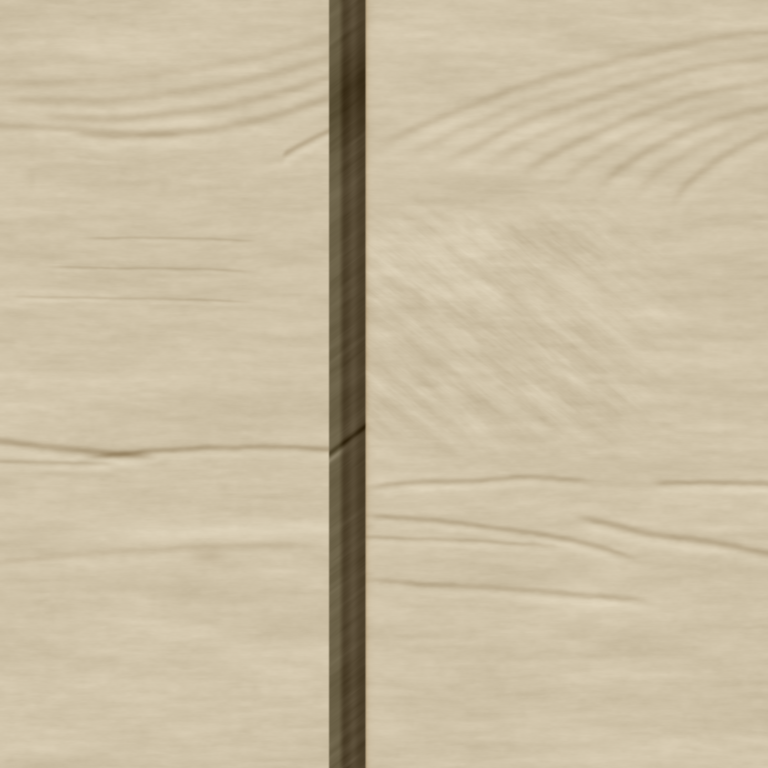
This texture is drawn by a Shadertoy shader. Its source:

```glsl
float hash(vec2 p) {
    vec3 q = fract(p.xyx * vec3(0.1031, 0.1030, 0.0973));
    q += dot(q, q.yzx + 33.33);
    return fract((q.x + q.y) * q.z);
}

float noise(vec2 p) {
    vec2 cell = floor(p), f = fract(p);
    f = f * f * (3.0 - 2.0 * f);
    return mix(mix(hash(cell), hash(cell + vec2(1, 0)), f.x),
               mix(hash(cell + vec2(0, 1)), hash(cell + vec2(1, 1)), f.x), f.y);
}

// Noise centred on zero, summed over octaves
float fbm(vec2 p) {
    float sum = 0.0, gain = 0.5;
    for (int i = 0; i < 4; i++) {
        sum += gain * (noise(p) - 0.5);
        p = p * 2.03 + 17.3;
        gain *= 0.55;
    }
    return sum;
}

// Bowed grain line from a to b: dark core with a pale lower lip
float grainLine(vec2 p, vec2 a, vec2 b, float bow, float width) {
    float t = (p.x - a.x) / (b.x - a.x);
    float s = clamp(t, 0.0, 1.0);
    float slope = (b.y - a.y + 4.0 * bow * (1.0 - 2.0 * s)) / (b.x - a.x);
    float d = (p.y - mix(a.y, b.y, s) - 4.0 * bow * s * (1.0 - s)) / sqrt(1.0 + slope * slope);
    float ends = smoothstep(0.0, 0.12, t) * smoothstep(1.0, 0.88, t);
    float core = exp(-d * d / (width * width));
    float lip = exp(-pow((d + 2.4 * width) / (1.4 * width), 2.0));
    return ends * (core - 0.35 * lip);
}

// Darkness of the broad and fine grain
float woodGrain(vec2 p, float side) {
    vec2 q = p + vec2(side * 7.0, 0.012 * fbm(p * vec2(5, 9) + side * 31.0));
    float g = 0.75 * fbm(q * vec2(5, 34));
    g += 0.55 * fbm(q * vec2(16, 110) + 5.0);
    g += 0.35 * fbm(q * vec2(75, 130) + 9.0);
    return g;
}

float leftLines(vec2 p) {
    p.y += 0.005 * fbm(p * vec2(14, 6));
    // Long wavy split
    float d = 1.3 * grainLine(p, vec2(-0.08, 0.436), vec2(0.21, 0.404), -0.002, 0.005);
    d += 1.2 * grainLine(p, vec2(0.10, 0.402), vec2(0.47, 0.412), 0.010, 0.004);
    d += 0.7 * grainLine(p, vec2(-0.05, 0.400), vec2(0.16, 0.396), 0.0, 0.003);
    // Curl near the upper joint
    for (int i = 0; i < 4; i++) {
        float k = float(i);
        d += (0.75 - 0.12 * k) * grainLine(p, vec2(0.08 - 0.05 * k, 0.828 + 0.022 * k),
                                           vec2(0.46, 0.885 + 0.025 * k), -0.025, 0.006);
    }
    d += 1.1 * grainLine(p, vec2(0.365, 0.797), vec2(0.445, 0.836), 0.001, 0.004);
    d += 0.6 * grainLine(p, vec2(-0.08, 0.835), vec2(0.25, 0.822), 0.004, 0.005);
    // Hairlines and a soft knot
    for (int i = 0; i < 3; i++) {
        float k = float(i);
        d += 0.5 * grainLine(p, vec2(0.05 * k, 0.615 + 0.038 * k),
                             vec2(0.34, 0.606 + 0.04 * k), 0.001, 0.002);
    }
    d += 0.7 * exp(-dot((p - vec2(0.27, 0.276)) * vec2(45, 100), (p - vec2(0.27, 0.276)) * vec2(45, 100)));
    d += 0.5 * grainLine(p, vec2(-0.05, 0.262), vec2(0.42, 0.290), 0.008, 0.005);
    d -= 0.5 * exp(-pow((p.y - 0.308 - 0.02 * (p.x - 0.2)) / 0.010, 2.0)) * smoothstep(0.05, 0.25, p.x);
    return d;
}

float rightLines(vec2 p) {
    p.y += 0.008 * fbm(p * vec2(13, 10) + 3.0);
    float d = 0.0;
    // Arched grain, rising to the right
    for (int i = 0; i < 9; i++) {
        float k = float(i) * 0.5;
        float weight = i % 2 == 0 ? 0.65 : 0.35;
        d += weight * grainLine(p, vec2(0.47 + 0.10 * k, 0.800 - 0.016 * k),
                                vec2(1.08, 0.965 - 0.034 * k), 0.034, 0.006);
    }
    // Split grain in the lower half
    d += 0.9 * grainLine(p, vec2(0.47, 0.365), vec2(0.78, 0.372), 0.008, 0.004);
    d += 1.1 * grainLine(p, vec2(0.84, 0.374), vec2(1.08, 0.370), 0.0, 0.004);
    d += 1.0 * grainLine(p, vec2(0.46, 0.330), vec2(0.84, 0.272), 0.010, 0.004);
    d += 1.1 * grainLine(p, vec2(0.74, 0.328), vec2(1.08, 0.272), -0.004, 0.005);
    d += 0.7 * grainLine(p, vec2(0.46, 0.300), vec2(0.74, 0.285), 0.003, 0.003);
    d += 0.8 * grainLine(p, vec2(0.46, 0.244), vec2(0.86, 0.214), 0.006, 0.004);
    // Saw marks slanting down to the right
    vec2 across = vec2(dot(p, vec2(0.80, -0.60)), dot(p, vec2(0.60, 0.80)));
    float zone = smoothstep(0.38, 0.48, p.y) * smoothstep(0.76, 0.68, p.y) * smoothstep(0.95, 0.72, p.x);
    return d + 1.3 * zone * fbm(across * vec2(14, 75));
}

vec3 jointColor(vec2 p) {
    vec3 c = mix(vec3(0.42, 0.38, 0.28), vec3(0.30, 0.25, 0.165), smoothstep(0.440, 0.449, p.x));
    c += 0.055 * exp(-pow((p.x - 0.460) / 0.006, 2.0));
    // Slanted streaks and uneven shade
    float rise = p.y - 0.75 * (p.x - 0.43);
    c += 0.09 * fbm(vec2(p.x * 18.0, rise * 95.0));
    c -= 0.07 * exp(-pow((rise - 0.855) / 0.045, 2.0));
    c -= 0.13 * exp(-pow((rise - 0.410) / 0.004, 2.0));
    c += 0.11 * exp(-pow((rise - 0.401) / 0.004, 2.0)) * smoothstep(0.460, 0.432, p.x);
    return c;
}

void mainImage(out vec4 fragColor, in vec2 fragCoord) {
    vec2 p = fragCoord / iResolution.xy;
    float side = step(0.452, p.x);
    float lines = side < 0.5 ? leftLines(p) : rightLines(p);

    // Pale boards
    vec3 color = vec3(0.815, 0.765, 0.662) + vec3(0.092, 0.096, 0.105) * woodGrain(p, side);
    color -= vec3(0.085, 0.095, 0.105) * lines;
    color -= vec3(0.06, 0.09, 0.12) * exp(-abs(p.x - 0.477) / 0.003);

    // Dark vertical joint
    float soft = max(0.0018, 1.0 / iResolution.x);
    float joint = smoothstep(0.4285 - soft, 0.4285 + soft, p.x)
                * smoothstep(0.4760 + soft, 0.4760 - soft, p.x);
    color = mix(color, jointColor(p), joint);
    fragColor = vec4(clamp(color, 0.0, 1.0), 1.0);
}
```
